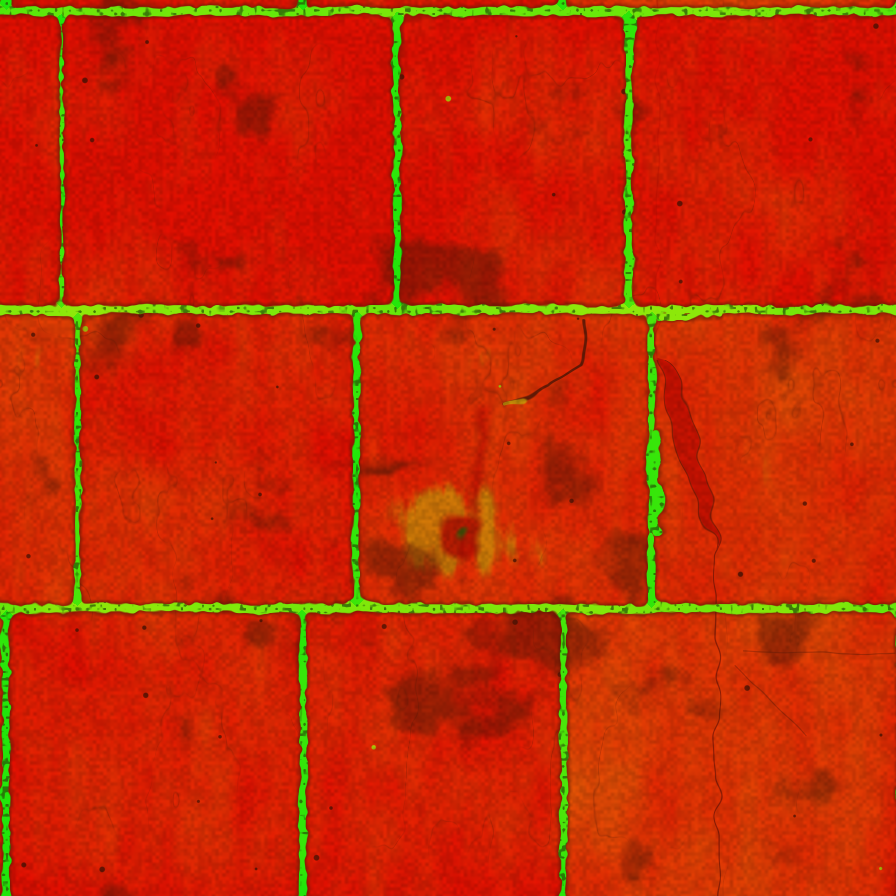
A WebGL 1 fragment shader for this texture:

```glsl
precision highp float;
// Weathered red stone blocks in three staggered courses with mossy green joints.
uniform vec2 u_resolution;

const vec3 RED = vec3(0.82, 0.055, 0.005);
const vec3 ORANGE = vec3(0.82, 0.30, 0.02);
const vec3 OCHRE = vec3(0.72, 0.54, 0.03);
const vec3 BROWN = vec3(0.34, 0.09, 0.02);
const vec3 GREEN = vec3(0.13, 0.90, 0.04);
const vec3 LIME = vec3(0.56, 0.91, 0.04);
const vec3 DARK_MOSS = vec3(0.16, 0.34, 0.03);

float hash(vec2 p) {
  return fract(sin(dot(p, vec2(127.1, 311.7))) * 43758.5453);
}

// Value noise with n cells across the canvas, wrapping at its edges.
float noise(vec2 uv, vec2 n) {
  vec2 p = uv * n, i = floor(p), f = fract(p);
  f = f * f * (3.0 - 2.0 * f);
  vec2 a = mod(i, n), b = mod(i + 1.0, n);
  return mix(mix(hash(a), hash(vec2(b.x, a.y)), f.x),
             mix(hash(vec2(a.x, b.y)), hash(b), f.x), f.y);
}

float fbm(vec2 uv, vec2 n) {
  float sum = 0.0, amp = 0.533;
  for (int i = 0; i < 4; i++) {
    sum += amp * noise(uv, n);
    n *= 2.0;
    amp *= 0.5;
  }
  return sum;
}

float segment(vec2 p, vec2 a, vec2 b) {
  vec2 ab = b - a;
  return length(p - a - ab * clamp(dot(p - a, ab) / dot(ab, ab), 0.0, 1.0));
}

float fill(float d, float soft) { return 1.0 - smoothstep(-soft, soft, d); }

float patchAt(vec2 p, vec2 centre, vec2 radii) {
  vec2 q = (p - centre) / radii;
  return exp(-dot(q, q));
}

float smin(float a, float b, float k) {
  float h = max(k - abs(a - b), 0.0) / k;
  return min(a, b) - 0.25 * h * h * k;
}

// Joint positions, joint half widths and wear of the three blocks in a course.
void course(float row, out vec3 joints, out vec3 widths, out vec3 wear) {
  if (row < 0.5) {
    joints = vec3(0.087, 0.398, 0.727);
    widths = vec3(0.0028, 0.0036, 0.0032);
    wear = vec3(0.28, 0.44, 0.50);
  } else if (row < 1.5) {
    joints = vec3(0.069, 0.443, 0.702);
    widths = vec3(0.0017, 0.0040, 0.0042);
    wear = vec3(0.03, 0.13, 0.10);
  } else {
    joints = vec3(0.0065, 0.3385, 0.629);
    widths = vec3(0.0042, 0.0036, 0.0034);
    wear = vec3(0.28, 0.22, 0.64);
  }
}

// Sparse round pits: x is coverage, y a random value for the pit.
vec2 pits(vec2 uv, float n, float soft) {
  vec2 cell = floor(uv * n);
  float pick = hash(cell + 7.0);
  vec2 centre = 0.25 + 0.5 * vec2(hash(cell + 19.0), hash(cell + 43.0));
  float radius = 0.0012 + 0.0020 * hash(cell + 71.0);
  float d = length(fract(uv * n) - centre) / n - radius;
  return vec2(fill(d, soft) * step(0.78, pick), hash(cell + 3.0));
}

void main() {
  vec2 uv = gl_FragCoord.xy / u_resolution;
  float aa = 0.8 / min(u_resolution.x, u_resolution.y);
  vec2 wobble = vec2(noise(uv, vec2(45.0)), noise(uv + 0.37, vec2(45.0))) - 0.5;
  vec2 p = uv + 0.003 * wobble;
  vec2 rough = uv + 0.012 * wobble;
  float grain = noise(uv, vec2(256.0));
  float mottle = fbm(uv, vec2(9.0));
  float streak = fbm(uv, vec2(48.0, 16.0));

  // Course and block layout
  float level = (p.y - 0.321) * 3.0;
  vec3 joints, widths, wears;
  course(mod(floor(level), 3.0), joints, widths, wears);
  vec3 side = abs(fract(p.x - joints + 0.5) - 0.5) - widths;
  float column = mod(dot(step(joints, vec3(p.x)), vec3(1.0)) + 2.0, 3.0);
  float wear = column < 0.5 ? wears.x : (column < 1.5 ? wears.y : wears.z);
  float vertical = min(side.x, min(side.y, side.z));
  float horizontal = abs(fract(level + 0.5) - 0.5) / 3.0 - 0.0046;
  float joint = smin(vertical, horizontal, 0.012);

  // Swollen moss beside the joints
  joint = min(joint, segment(rough, vec2(0.732, 0.51), vec2(0.735, 0.41)) - 0.0065);
  joint = min(joint, segment(rough, vec2(0.708, 0.984), vec2(0.704, 0.935)) - 0.0055);
  joint = min(joint, segment(rough, vec2(0.735, 0.648), vec2(0.80, 0.651)) - 0.0055);
  joint += 0.004 * (noise(uv, vec2(128.0)) - 0.5);

  // Stone body with ochre stains
  float tint = wear + 0.8 * (mottle - 0.5) + 0.5 * (streak - 0.5);
  vec3 color = mix(RED, ORANGE, clamp(tint, 0.0, 1.0));
  float stain = patchAt(uv, vec2(0.50, 0.41), vec2(0.075, 0.07))
    + 0.6 * patchAt(uv, vec2(0.53, 0.60), vec2(0.05, 0.04))
    + 0.5 * patchAt(uv, vec2(0.60, 0.385), vec2(0.04, 0.04))
    + 0.45 * patchAt(uv, vec2(0.84, 0.46), vec2(0.07, 0.12))
    + 0.5 * patchAt(uv, vec2(0.04, 0.60), vec2(0.04, 0.05))
    + 0.4 * patchAt(uv, vec2(0.95, 0.23), vec2(0.09, 0.06));
  stain *= step(0.15, wear);
  color = mix(color, OCHRE, 0.85 * smoothstep(0.42, 0.72, stain * (0.2 + 1.3 * streak)));
  color = mix(color, ORANGE, 0.3 * min(stain, 1.0));

  // Fine veins, dirt and pits
  float vein = fill(abs(fbm(uv, vec2(14.0, 7.0)) - 0.5) - 0.004, 0.009);
  color = mix(color, BROWN, 0.32 * vein * smoothstep(0.45, 0.65, mottle));
  color = mix(color, BROWN, 0.5 * smoothstep(0.64, 0.78, fbm(uv + 0.21, vec2(12.0))));
  color = mix(color, BROWN, 0.7 * patchAt(rough, vec2(0.43, 0.479), vec2(0.035, 0.006)));
  vec2 pit = pits(uv, 15.0, aa);
  color = mix(color, pit.y > 0.85 ? LIME : BROWN * 0.7, 0.75 * pit.x);

  // Flaked shell, central hollow, crack and scratches
  float fall = clamp((0.597 - rough.y) / 0.21, 0.0, 1.0);
  float inner = 0.735 + 0.066 * pow(fall, 1.5);
  float outer = 0.735 + 0.066 * sqrt(fall);
  float flake = max(inner - rough.x, rough.x - outer);
  color = mix(color, RED * 0.87, 0.85 * fill(flake, 0.001 + aa));
  color = mix(color, BROWN, 0.6 * fill(abs(flake) - 0.0007, aa) * step(0.01, fall));
  color = mix(color, RED * 0.85, 0.7 * fill(segment(rough, vec2(0.54, 0.54), vec2(0.527, 0.43)) - 0.006, 0.008));
  color = mix(color, RED * 0.78, 0.85 * fill(length(rough - vec2(0.512, 0.403)) - 0.024, 0.006));
  color = mix(color, DARK_MOSS, 0.8 * fill(length(rough - vec2(0.516, 0.404)) - 0.005, 0.004));
  float crack = min(segment(rough, vec2(0.650, 0.642), vec2(0.647, 0.596)),
                    segment(rough, vec2(0.647, 0.596), vec2(0.612, 0.566)));
  float crackEnd = segment(rough, vec2(0.612, 0.566), vec2(0.562, 0.545));
  color = mix(color, BROWN, 0.9 * fill(min(crack, crackEnd) - 0.0016, aa));
  color = mix(color, OCHRE, 0.9 * fill(segment(rough, vec2(0.585, 0.553), vec2(0.563, 0.545)) - 0.0022, aa));
  float scratch = min(segment(p, vec2(0.82, 0.258), vec2(0.90, 0.178)),
                      segment(p, vec2(0.83, 0.273), vec2(1.0, 0.270)));
  color = mix(color, BROWN, 0.45 * fill(scratch - 0.0006, aa));

  // Grain, shaded block edges and moss in the joints
  color *= 0.90 + 0.20 * grain;
  color = mix(color, BROWN, 0.65 * fill(joint - 0.002, 0.0035));
  float limeMix = 0.6 * step(horizontal, vertical) + 0.9 * (mottle - 0.25);
  vec3 moss = mix(GREEN, LIME, clamp(limeMix, 0.0, 1.0));
  moss = mix(moss, DARK_MOSS, 0.75 * smoothstep(0.62, 0.9, grain));
  gl_FragColor = vec4(mix(color, moss, fill(joint, aa)), 1.0);
}
```
